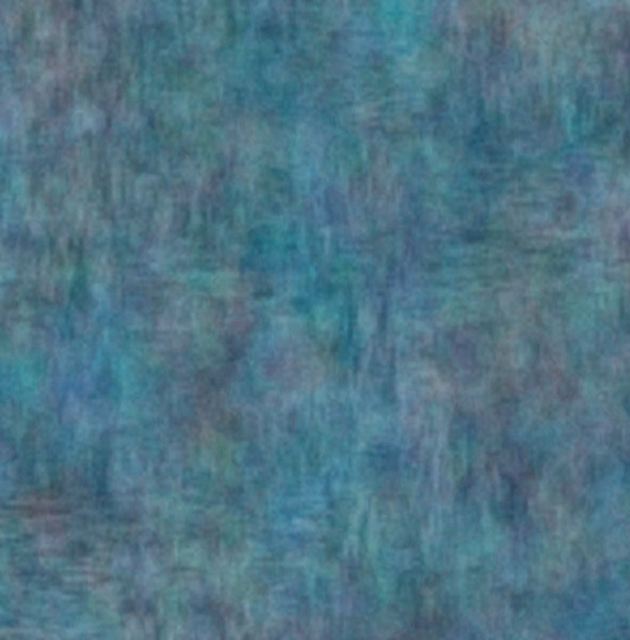
This texture is drawn by a WebGL 1 fragment shader. Its source:

```glsl
precision highp float;
// Weathered blue-teal painted canvas: cloudy pigment patches under fine woven brush streaks.

uniform vec2 u_resolution;

#define BASE_COLOR   vec3(0.306, 0.466, 0.534)
#define WARM_SHIFT   vec3(0.036, -0.003, -0.017)
#define TEAL_SHIFT   vec3(-0.010, 0.011, 0.002)
#define LILAC_SHIFT  vec3(0.009, -0.006, 0.006)
#define LIGHT_SHIFT  vec3(0.92, 1.0, 0.96)
#define CLOUD_LIGHT  0.019
#define DAB_LIGHT    0.025
#define STREAK_LIGHT 0.019
#define GRAIN_LIGHT  0.011
#define PATCH_SCALE  5.5

float hash(vec2 p) {
  vec3 q = fract(p.xyx * 0.1031);
  q += dot(q, q.yzx + 33.33);
  return fract((q.x + q.y) * q.z);
}

// Signed value noise with a spread of about one.
float noise(vec2 p) {
  vec2 cell = floor(p);
  vec2 f = fract(p);
  f = f * f * (3.0 - 2.0 * f);
  float low = mix(hash(cell), hash(cell + vec2(1.0, 0.0)), f.x);
  float high = mix(hash(cell + vec2(0.0, 1.0)), hash(cell + 1.0), f.x);
  return (mix(low, high, f.y) - 0.5) * 4.8;
}

// Rotated octaves, renormalised so the spread stays near one.
float fbm(vec2 p) {
  float sum = 0.0;
  float power = 0.0;
  float amp = 1.0;
  for (int i = 0; i < 5; i++) {
    sum += amp * noise(p);
    power += amp * amp;
    p = mat2(0.8, 0.6, -0.6, 0.8) * p * 2.03 + 17.3;
    amp *= 0.66;
  }
  return sum / sqrt(power);
}

// Straight short threads: upright and level ones, each stronger in its own patches.
float streaks(vec2 p) {
  float upright = 0.75 * noise(p * vec2(72.0, 21.0)) + 0.7 * noise(p * vec2(135.0, 42.0) + 41.0);
  float level = 0.75 * noise(p * vec2(24.0, 74.0) + 73.0) + 0.7 * noise(p * vec2(46.0, 135.0) + 97.0);
  float blend = smoothstep(-1.5, 2.2, fbm(p * 7.0 + 11.0));
  return mix(upright, level, blend) * 1.15;
}

void main() {
  vec2 uv = gl_FragCoord.xy / u_resolution.y;

  // Finely frayed outlines for the pigment patches, slightly taller than wide.
  vec2 fray = vec2(noise(uv * vec2(60.0, 38.0) + 5.0), noise(uv * vec2(38.0, 60.0) + 29.0));
  vec2 p = uv + 0.004 * fray;
  vec2 patchPos = p * vec2(1.15, 0.9) * PATCH_SCALE;

  // Hue drifts: warm grey, teal against blue, and small lilac touches.
  float warm = fbm(patchPos + 3.0);
  float teal = fbm(patchPos * 1.5 + 61.0);
  float lilac = fbm(patchPos * 3.5 + 127.0);
  vec3 color = BASE_COLOR + WARM_SHIFT * warm + TEAL_SHIFT * teal + LILAC_SHIFT * lilac;

  // Lightness: broad clouds, small dabs, threads and soft grain.
  float cloud = fbm(patchPos + 211.0);
  float dab = fbm(p * vec2(25.0, 18.0) + 157.0);
  float wear = 0.65 + 0.7 * smoothstep(-1.3, 1.5, noise(uv * 5.0 + 83.0));
  float grain = noise(uv * 150.0 + 191.0);
  float light = CLOUD_LIGHT * cloud + DAB_LIGHT * dab
              + STREAK_LIGHT * wear * streaks(uv) + GRAIN_LIGHT * grain;
  color += LIGHT_SHIFT * light;

  gl_FragColor = vec4(clamp(color, 0.0, 1.0), 1.0);
}
```
